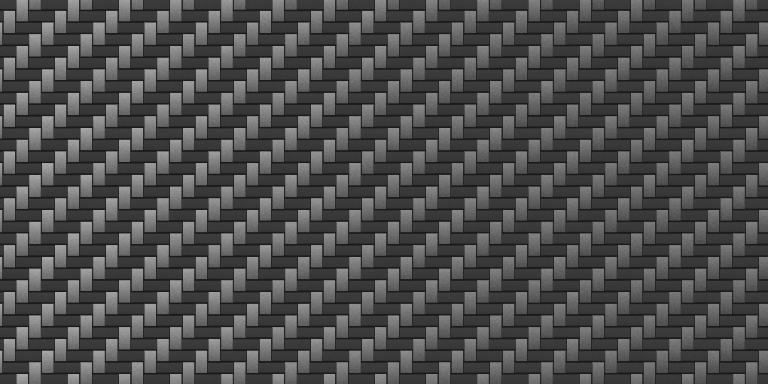
This texture is drawn by a Shadertoy shader. Its source:

```glsl
// Carbon fibre twill: pale upright tows stepping over dark level tows.
#define COLUMNS 60.0
#define ROWS 32.77
#define WEAVE_OFFSET vec2(0.234, 0.128)
#define TOW_HALF_SIZE vec2(0.445, 0.95)
#define SEAM_HALF_WIDTH 0.075
#define GAP_COLOR vec3(0.105)
#define DARK_COLOR vec3(0.222)
#define PALE_LEFT 0.65
#define PALE_RIGHT 0.49
#define GRAIN 0.022

// Sine-free hash, 0 to 1
float hash21(vec2 p) {
    vec3 q = fract(p.xyx * 0.1031);
    q += dot(q, q.yzx + 33.33);
    return fract((q.x + q.y) * q.z);
}

float boxDistance(vec2 p, vec2 halfSize) {
    vec2 d = abs(p) - halfSize;
    return length(max(d, 0.0)) + min(max(d.x, d.y), 0.0);
}

void mainImage(out vec4 fragColor, in vec2 fragCoord) {
    vec2 uv = fragCoord / iResolution.xy;
    float aspect = iResolution.x / iResolution.y;
    float pixel = 1.0 / iResolution.y;
    vec2 cellSize = vec2(aspect / COLUMNS, 1.0 / ROWS);

    // Weave coordinates: columns to the right, rows downward
    vec2 weave = vec2(uv.x * COLUMNS - WEAVE_OFFSET.x,
                      (1.0 - uv.y) * ROWS + WEAVE_OFFSET.y);
    float column = floor(weave.x);
    float row = floor(weave.y);

    // Each column drops four rows per repeat, one row later to the left
    float stagger = weave.y + column - 1.0;
    float along = mod(stagger, 4.0);
    vec2 towId = vec2(column, floor(stagger / 4.0)) + 80.0;

    // Dark level tows with a seam between rows
    float across = fract(weave.y);
    float seamDistance = (min(across, 1.0 - across) - SEAM_HALF_WIDTH) * cellSize.y;
    float darkMask = smoothstep(-0.6 * pixel, 0.8 * pixel, seamDistance);
    float darkShade = mix(1.07, 0.95, across) + 0.05 * (hash21(vec2(row + 9.0, 4.0)) - 0.5);
    vec3 color = mix(GAP_COLOR, DARK_COLOR * darkShade, darkMask);

    // Pale upright tows, two rows long, with a narrow shadow around them
    vec2 towPoint = vec2(fract(weave.x) - 0.5, along - 1.0) * cellSize;
    float towDistance = boxDistance(towPoint, TOW_HALF_SIZE * cellSize);
    float shadow = 1.0 - smoothstep(0.0, 0.1 * cellSize.y + pixel, towDistance);
    color = mix(color, GAP_COLOR, 0.75 * shadow);

    float slope = mix(1.0, 0.60, clamp(along * 0.5, 0.0, 1.0));
    float paleLevel = mix(PALE_LEFT, PALE_RIGHT, smoothstep(0.0, 0.9, uv.x));
    float towTone = 1.0 + 0.06 * (hash21(towId) - 0.5);
    float paleMask = 1.0 - smoothstep(-0.5 * pixel, 0.5 * pixel, towDistance);
    color = mix(color, vec3(paleLevel * slope * towTone), paleMask);

    // Fine fibre grain, stronger on the pale tows
    float grain = hash21(floor(uv * vec2(256.0 * aspect, 256.0))) - 0.5;
    color += grain * GRAIN * mix(0.5, 1.5, paleMask);

    fragColor = vec4(color, 1.0);
}
```
